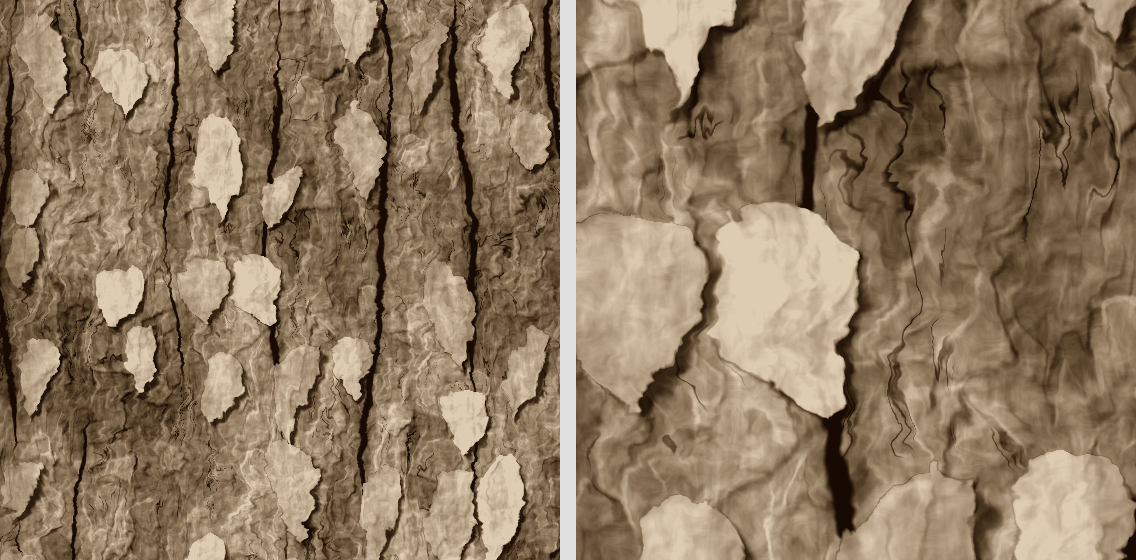
Left: the whole. Right: its middle third, enlarged.
This texture is drawn by a three.js fragment shader. Its source:

```glsl
varying vec2 vUv;

const vec3 DEEP = vec3(0.09, 0.04, 0.01);
const vec3 DARK = vec3(0.31, 0.23, 0.14);
const vec3 BARK = vec3(0.57, 0.48, 0.37);
const vec3 PALE = vec3(0.87, 0.80, 0.70);
const vec2 TO_LIGHT = vec2(-0.6, 0.8);

vec2 hash2(vec2 p) {
  vec3 q = fract(vec3(p.xyx) * vec3(0.1031, 0.1030, 0.0973));
  q += dot(q, q.yzx + 33.33);
  return fract((q.xx + q.yz) * q.zy);
}

// Layered, rotated and bent sines, roughly -1 to 1
float sines(vec2 p) {
  float sum = 0.0, amp = 0.6;
  for (int i = 0; i < 5; i++) {
    p = mat2(0.8, 0.6, -0.6, 0.8) * p * 1.7 + 1.3;
    p += 0.7 * sin(p.yx * 0.9 + 0.5);
    sum += amp * sin(p.x) * sin(p.y);
    amp *= 0.65;
  }
  return sum;
}

// Cellular noise: one random level per cell, with softened borders
float cells(vec2 p, float sharpness) {
  vec2 sum = vec2(0.0);
  for (float y = -1.0; y < 1.5; y++)
  for (float x = -1.0; x < 1.5; x++) {
    vec2 id = floor(p) + vec2(x, y);
    vec2 r = hash2(id + 17.0);
    float weight = exp(-sharpness * length(id + r - p));
    sum += weight * vec2(fract(r.x * 7.3 + r.y * 3.7), 1.0);
  }
  return sum.x / sum.y;
}

// Overlapping thin plates, large to small
float plates(vec2 p) {
  float h = 0.38 * cells(p * vec2(12.0, 6.5), 45.0);
  h += 0.32 * cells(p * vec2(25.0, 14.0) + 5.0, 36.0);
  h += 0.22 * cells(p * vec2(50.0, 27.0) + 9.0, 22.0);
  return h + 0.13 * cells(p * vec2(105.0, 60.0) + 3.0, 14.0);
}

// Tapered loose scales: x is depth inside the rim, y is a random tone
vec2 scales(vec2 p, vec2 grid) {
  vec2 best = vec2(-1.0, 0.0);
  for (float y = -1.0; y < 1.5; y++)
  for (float x = -1.0; x < 1.5; x++) {
    vec2 id = floor(p * grid) + vec2(x, y);
    vec2 r = hash2(id + 41.0), s = hash2(id + 83.0);
    vec2 q = p - (id + 0.2 + 0.6 * r) / grid;
    q.x += q.y * (s.x - 0.5) * 0.5;
    vec2 size = mix(vec2(0.028, 0.045), vec2(0.044, 0.100), s);
    float t = q.y / size.y;
    float halfWidth = size.x * max(1.0 + t, 0.0) * sqrt(max(1.0 - t, 0.0));
    float d = min(halfWidth - abs(q.x), (1.0 - abs(t)) * size.y);
    d -= step(0.8, fract(r.x * 5.0 + s.y * 3.0));
    if (d > best.x) best = vec2(d, fract(r.y * 9.0 + s.x));
  }
  return best;
}

// Wandering vertical fissures: x is the black core, y the soft shoulder
vec2 fissures(vec2 p) {
  vec2 dark = vec2(0.0);
  float fray = 0.006 * sines(p * vec2(18.0, 34.0));
  for (float k = 0.0; k < 6.5; k++) {
    vec2 r = hash2(vec2(k, 7.0));
    float phase = 6.28 * r.x;
    float x = 0.015 + 0.16 * k + 0.05 * (r.y - 0.5) + fray;
    x += 0.02 * sin(p.y * 5.0 + phase) + 0.007 * sin(p.y * 14.0 + 2.0 * phase);
    float power = sin(p.y * 4.0 + 3.0 * phase) + 0.5 * sin(p.y * 17.0 + phase);
    power = smoothstep(-0.8, 1.1, power) * mix(0.5, 1.0, r.y);
    float d = abs(p.x - x), width = 0.0075 * power;
    float core = 1.0 - smoothstep(width * 0.6, width + 0.0015, d);
    dark = max(dark, vec2(core * smoothstep(0.02, 0.25, power), power * exp(-d / 0.014)));
  }
  return dark;
}

// Bark ramp, indexed by its red value
vec3 barkColour(float red) {
  vec3 c = mix(DEEP, DARK, clamp((red - 0.09) / 0.22, 0.0, 1.0));
  c = mix(c, BARK, clamp((red - 0.31) / 0.26, 0.0, 1.0));
  return mix(c, PALE, clamp((red - 0.57) / 0.30, 0.0, 1.0));
}

void main() {
  vec2 p = vUv;
  vec2 bent = p + 0.016 * vec2(sines(p * 14.0), sines(p * 11.0 + 4.0));
  bent += 0.0025 * vec2(sines(p * 60.0), sines(p * 55.0 + 8.0));
  float grain = sines(p * vec2(70.0, 18.0)), grit = sines(p * 110.0 + 3.0);
  // Weathered plates lit from the upper left, split by hairlines
  float level = plates(bent);
  float relief = level - plates(bent + 0.0045 * TO_LIGHT);
  float tone = 0.55 + 0.42 * (level - 0.52) + 0.15 * sines(p * vec2(7.0, 3.0));
  tone += 1.1 * clamp(relief, -0.30, 0.12) + 0.06 * grain + 0.08 * grit;
  float hairline = 1.0 - smoothstep(0.01, 0.07, abs(sines(bent * vec2(26.0, 7.0) + 6.0)));
  tone -= 0.28 * hairline * smoothstep(0.0, 0.4, sines(p * vec2(15.0, 9.0) + 2.0));
  // Loose pale scales with shadows and curled rims
  vec2 flake = scales(bent, vec2(7.0, 5.0)) + vec2(0.024 * (level - 0.5), 0.0);
  float cover = smoothstep(-0.001, 0.001, flake.x);
  float litDepth = scales(bent + 0.011 * TO_LIGHT, vec2(7.0, 5.0)).x + 0.024 * (level - relief - 0.5);
  float shadow = smoothstep(-0.005, 0.005, litDepth) * (1.0 - cover);
  float face = mix(0.67, 0.85, flake.y) + 0.2 * (level - 0.5) + 0.05 * grain + 0.05 * grit;
  face += 0.5 * clamp(relief, -0.3, 0.1) + 0.08 * sines(p * vec2(25.0, 18.0));
  face -= 4.0 * max(flake.x - litDepth, 0.0) * (1.0 - smoothstep(0.0, 0.012, flake.x));
  face -= 0.25 * (1.0 - smoothstep(0.0, 0.0025, flake.x));
  tone = mix(tone * (1.0 - 0.68 * shadow), face, cover);
  // Fissures run mostly beneath the scales
  vec2 dark = fissures(p) * (1.0 - 0.9 * cover);
  tone = mix(tone * (1.0 - 0.45 * dark.y), 0.07, 0.97 * dark.x);
  tone *= mix(0.75, 1.0, smoothstep(-0.02, 0.12, p.x));
  gl_FragColor = vec4(barkColour(tone), 1.0);
}
```
